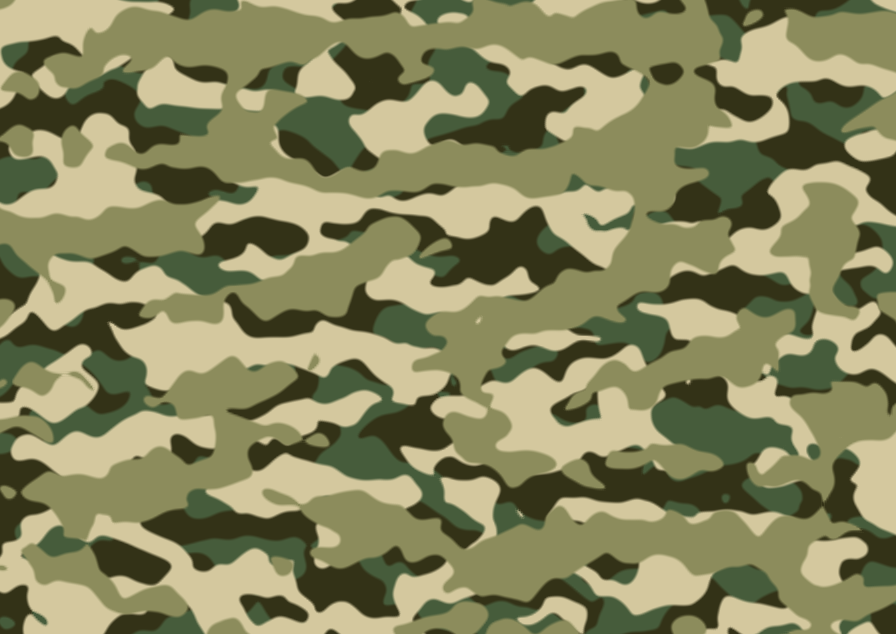
Write a Shadertoy shader that draws this pattern.

```glsl
// Woodland camouflage: wavy horizontal patches in tan, olive, green and dark brown

// Random unit gradient for a lattice point
vec2 latticeGradient(vec2 cell) {
    uvec2 q = uvec2(ivec2(cell)) * uvec2(1597u, 3571u);
    uint h = (q.x ^ (q.y << 7)) * 747796405u + 289133u;
    h = (h ^ (h >> 15)) * 277803737u;
    h ^= h >> 16;
    float angle = 6.28318 * float(h & 65535u) / 65536.0;
    return vec2(cos(angle), sin(angle));
}

float gradientNoise(vec2 p) {
    vec2 cell = floor(p), f = fract(p);
    vec2 fade = f * f * f * (f * (f * 6.0 - 15.0) + 10.0);
    vec2 e = vec2(0.0, 1.0);
    float a = dot(latticeGradient(cell), f);
    float b = dot(latticeGradient(cell + e.yx), f - e.yx);
    float c = dot(latticeGradient(cell + e.xy), f - e.xy);
    float d = dot(latticeGradient(cell + e.yy), f - e.yy);
    return mix(mix(a, b, fade.x), mix(c, d, fade.x), fade.y);
}

// Broad stretched blobs whose outlines are bent into rounded lobes
float blobField(vec2 p, vec2 frequency, float seed) {
    vec2 shift = vec2(37.3, 71.7) * seed;
    vec2 bend = vec2(gradientNoise(p * vec2(13.0, 18.0) + shift.yx),
                     gradientNoise(p * vec2(16.0, 12.0) - shift));
    p += bend * vec2(0.035, 0.028);
    float broad = gradientNoise(p * frequency + shift);
    float lobes = gradientNoise(p * vec2(17.0, 20.0) + shift * 1.7);
    return broad + 0.4 * lobes;
}

// Soft-edged coverage of the region where the field exceeds a level
float coverage(float field, float level) {
    float slope = length(vec2(dFdx(field), dFdy(field))) * iResolution.y;
    float edgeDistance = (field - level) / max(slope, 1.2);
    return smoothstep(-0.0032, 0.0032, edgeDistance);
}

void mainImage(out vec4 fragColor, in vec2 fragCoord) {
    vec2 p = fragCoord / iResolution.y;

    vec3 darkBrown = vec3(0.20, 0.195, 0.09);
    vec3 green = vec3(0.275, 0.36, 0.23);
    vec3 paleTan = vec3(0.83, 0.785, 0.62);
    vec3 olive = vec3(0.55, 0.55, 0.36);

    // Patches stacked from the ground colour upwards
    vec3 color = darkBrown;
    color = mix(color, green, coverage(blobField(p, vec2(5.6, 12.0), 1.0), 0.045));
    color = mix(color, paleTan, coverage(blobField(p, vec2(6.2, 13.5), 2.0), 0.006));
    color = mix(color, olive, coverage(blobField(p, vec2(4.5, 10.0), 3.0), 0.108));

    fragColor = vec4(color, 1.0);
}
```
